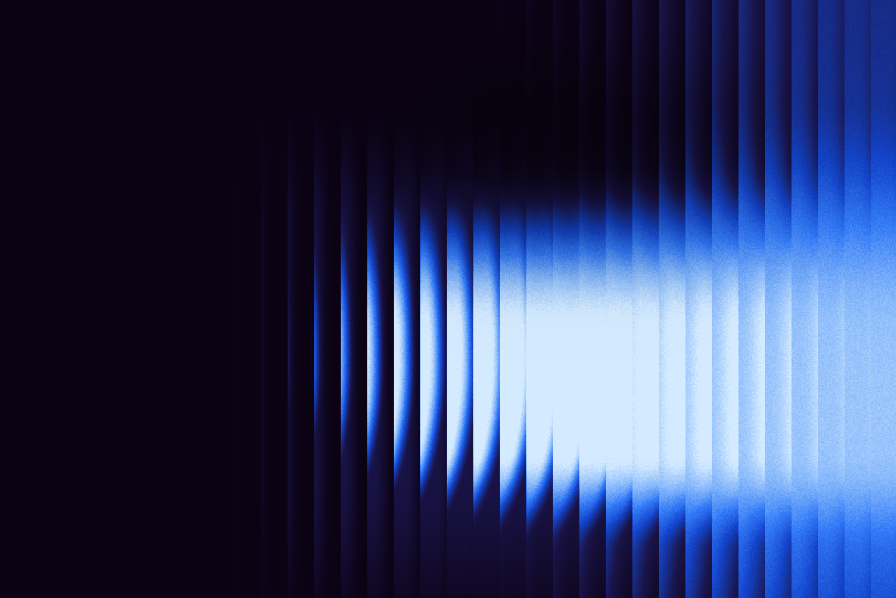
Give the GLSL for this background, as a WebGL 2 fragment shader.

```glsl
#version 300 es
precision highp float;
// Blue-white glow seen through vertical ribs of fluted glass on a near-black ground.

uniform vec2 u_resolution;
out vec4 outColor;

const float RIB_COUNT = 33.79;   // ribs across the canvas width
const float RIB_PHASE = 0.133;   // shift of the first rib
const float RIB_SPREAD = 0.164;  // width of the mirrored view inside one rib

const vec3 NIGHT  = vec3(0.045, 0.010, 0.080);
const vec3 INDIGO = vec3(0.100, 0.080, 0.290);
const vec3 ROYAL  = vec3(0.075, 0.270, 0.800);
const vec3 AZURE  = vec3(0.200, 0.480, 0.970);
const vec3 SKY    = vec3(0.510, 0.710, 0.980);
const vec3 ICE    = vec3(0.830, 0.920, 1.000);

float hash(vec2 p) {
    vec3 q = fract(vec3(p.xyx) * 0.1031);
    q += dot(q, q.yzx + 33.33);
    return fract((q.x + q.y) * q.z);
}

float ramp(float a, float b, float x) {
    return clamp((x - a) / (b - a), 0.0, 1.0);
}

float blob(vec2 p, vec2 center, vec2 radius) {
    vec2 d = (p - center) / radius;
    return exp(-dot(d, d));
}

float screenBlend(float a, float b) {
    return 1.0 - (1.0 - a) * (1.0 - b);
}

// Bright core with a curved left rim that bends faster below its middle.
float coreGlow(vec2 p) {
    float dy = p.y - 0.395;
    float bend = (dy < 0.0 ? 2.8 : 0.85) * dy * dy;
    float rim = smoothstep(0.385, 0.525, p.x - bend);
    float top = 1.0 - smoothstep(0.443, 0.727, p.y);
    float bottom = smoothstep(0.072, 0.248, p.y);
    float fade = 1.0 - 0.5 * smoothstep(0.742, 0.95, p.x);
    return rim * top * bottom * fade;
}

// Wide blue wash that fills the right side.
float sideWash(vec2 p) {
    float dy = (p.y - 0.316) / 0.37;
    return smoothstep(0.60, 0.964, p.x) * (0.32 + 0.29 * exp(-dy * dy));
}

// Faint indigo haze around the left rim of the core.
float haze(vec2 p) {
    float rise = smoothstep(0.34, 0.47, p.x);
    float span = smoothstep(-0.12, 0.22, p.y) * (1.0 - smoothstep(0.62, 0.84, p.y));
    return 0.2 * rise * span;
}

float lightField(vec2 p) {
    float shadow = blob(p, vec2(0.65, 0.756), vec2(0.16, 0.14));
    float soft = screenBlend(sideWash(p), haze(p)) * (1.0 - 0.8 * shadow);
    return screenBlend(coreGlow(p), soft);
}

vec3 palette(float level) {
    vec3 c = mix(NIGHT, INDIGO, ramp(0.0, 0.22, level));
    c = mix(c, ROYAL, ramp(0.22, 0.45, level));
    c = mix(c, AZURE, ramp(0.45, 0.63, level));
    c = mix(c, SKY, ramp(0.63, 0.79, level));
    return mix(c, ICE, ramp(0.79, 0.97, level));
}

// Light at position t (0 left, 1 right) inside a rib; each rib mirrors its view.
float ribLight(float rib, float t, float y) {
    float center = (rib + 0.5 - RIB_PHASE) / RIB_COUNT;
    return lightField(vec2(center + RIB_SPREAD * (0.5 - t), y));
}

void main() {
    vec2 uv = gl_FragCoord.xy / u_resolution;
    float s = uv.x * RIB_COUNT + RIB_PHASE;
    float rib = floor(s);
    float t = s - rib;

    // Blend into the next rib over one pixel to smooth the seam.
    float pixel = RIB_COUNT / u_resolution.x;
    float seam = smoothstep(1.0 - pixel, 1.0, t);
    float level = mix(ribLight(rib, t, uv.y), ribLight(rib + 1.0, 0.0, uv.y), seam);

    // Fine grain, strongest in the lit parts.
    float grain = hash(floor(uv * vec2(768.0, 512.0))) - 0.5;
    level += grain * 0.05 * smoothstep(0.05, 0.6, level);

    // Black pocket above the core.
    float pocket = blob(uv, vec2(0.62, 0.76), vec2(0.2, 0.16));
    vec3 color = palette(level) * (1.0 - 0.4 * pocket);
    outColor = vec4(color, 1.0);
}
```
